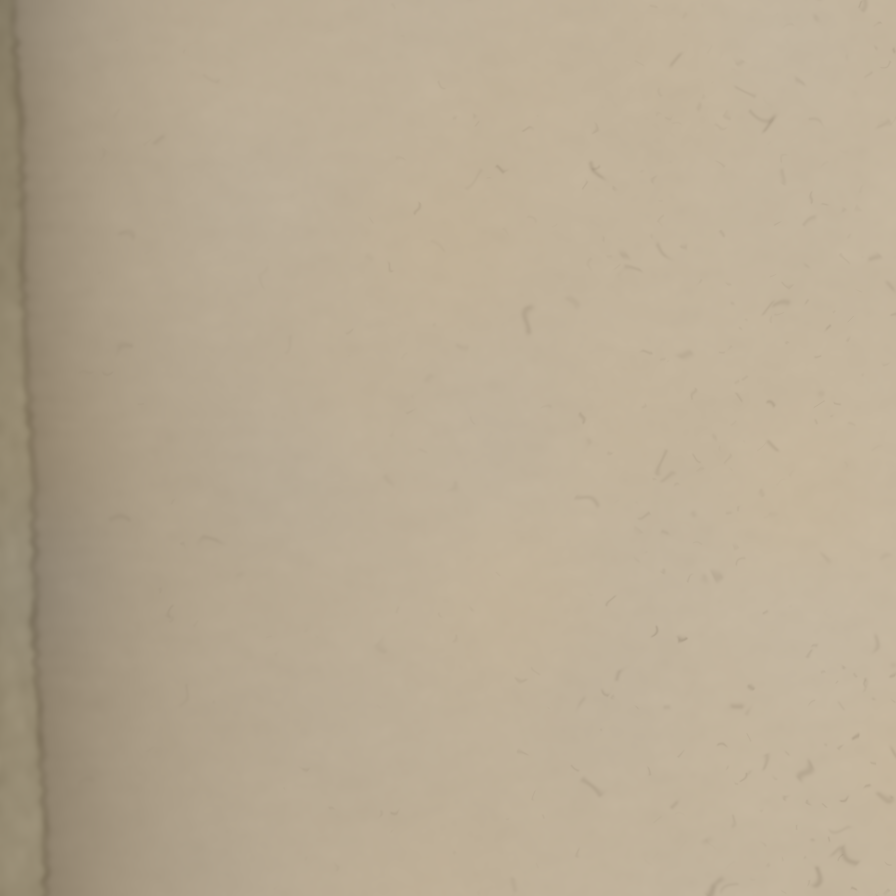
Reproduce this texture procedurally as a WebGL 2 fragment shader.

```glsl
#version 300 es
precision highp float;
// Aged plaster wall, shaded towards a rough seam at the left, with faint scattered flecks.
uniform vec2 u_resolution;
out vec4 fragColor;

vec3 hash3(vec2 p) {
  vec3 q = fract(p.xyx * vec3(0.1031, 0.1030, 0.0973));
  q += dot(q, q.yxz + 33.33);
  return fract((q.xxy + q.yzz) * q.zyx);
}

// Cellular noise: soft blobs, light and dark, about -1 to 1
float mottle(vec2 p) {
  vec2 cell = floor(p);
  float sum = 0.0;
  for (int j = -1; j <= 1; j++)
    for (int i = -1; i <= 1; i++) {
      vec2 id = cell + vec2(i, j);
      vec3 h = hash3(id);
      vec2 d = p - id - h.xy;
      float fade = max(0.0, 1.0 - dot(d, d));
      sum += (h.z * 2.0 - 1.0) * fade * fade * fade;
    }
  return sum;
}

// Short, bent, soft-edged strokes, more frequent towards the right
float flecks(vec2 uv, float scale, float share) {
  vec2 p = uv * scale;
  p += 0.12 * sin(p.yx * 5.3 + 2.0 * sin(p * 2.1));
  vec2 cell = floor(p);
  float sum = 0.0;
  for (int j = -1; j <= 1; j++)
    for (int i = -1; i <= 1; i++) {
      vec2 id = cell + vec2(i, j);
      vec3 h = hash3(id + scale);
      vec3 k = hash3(id + 71.7 + scale);
      float density = share * mix(0.25, 1.0, smoothstep(0.4, 0.85, id.x / scale));
      float angle = 0.4 + (k.x - 0.5) * 2.6;
      vec2 d = p - id - h.xy;
      d = mat2(cos(angle), -sin(angle), sin(angle), cos(angle)) * d;
      d.x = max(abs(d.x) - 0.28 * k.y, 0.0);
      float stroke = exp(-dot(d, d) / mix(0.004, 0.016, k.z));
      sum += step(h.z, density) * stroke * mix(0.3, 1.0, k.z * k.y);
    }
  return min(sum, 1.0);
}

void main() {
  vec2 uv = gl_FragCoord.xy / u_resolution;

  // Distance from the leaning, ragged seam
  float lean = mix(0.050, 0.016, uv.y) + 0.002 * sin(uv.y * 17.0);
  float ragged = 0.0018 * mottle(vec2(uv.x * 40.0, uv.y * 75.0))
               + 0.0012 * sin(uv.y * 190.0 + 3.0 * sin(uv.y * 47.0));
  float side = uv.x - lean - ragged;

  // Broad shading from the seam to the open wall
  float cloud = mottle(uv * 4.0 + 7.0);
  float reach = 0.125 + 0.02 * sin(uv.y * 5.0 + 0.6) + 0.008 * cloud;
  float light = 1.0 - exp(-max(side + 0.012, 0.0) / reach);
  vec3 color = mix(vec3(0.535, 0.485, 0.405), vec3(0.748, 0.690, 0.598), light);
  color += vec3(0.020, 0.020, 0.019) * smoothstep(0.3, 1.0, uv.x);

  // Strip beyond the seam and the dark crease between
  vec3 strip = vec3(0.590, 0.545, 0.450) + 0.018 * mottle(uv * vec2(75.0, 45.0));
  strip -= 0.045 * smoothstep(0.5, 1.0, uv.y);
  color = mix(strip, color, smoothstep(-0.006, 0.006, side));
  float crease = exp(-side * side / 0.00003);
  color -= 0.060 * crease * (0.8 + 0.4 * mottle(uv * vec2(20.0, 55.0)));

  // Faint stains, warm and green tints, fine unevenness
  color += 0.005 * cloud + 0.004 * mottle(uv * 13.0);
  color += vec3(0.006, 0.001, -0.007) * mottle(uv * 6.0 + 31.0);
  color += 0.005 * mottle(uv * vec2(38.0, 60.0)) + 0.003 * mottle(uv * 110.0);

  // Flecks in two sizes, gathered in patches
  float patches = smoothstep(-0.5, 0.5, mottle(uv * 7.0 + 53.0));
  float wear = smoothstep(0.05, 0.16, uv.x) * mix(0.45, 1.0, smoothstep(0.35, 0.85, uv.x));
  float marks = 0.075 * flecks(uv, 30.0, 0.22) + 0.095 * flecks(uv, 58.0, 0.20) * patches;
  color -= marks * wear * vec3(1.0, 1.0, 0.95);

  fragColor = vec4(color, 1.0);
}
```
